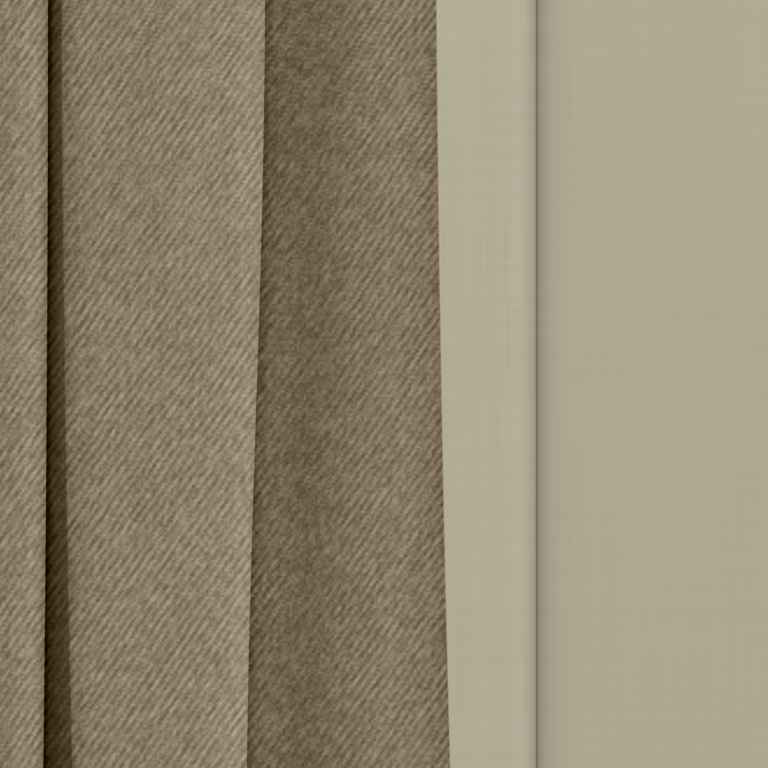
A Shadertoy shader for this texture:

```glsl
float hash(vec2 p) {
    return fract(sin(dot(p, vec2(127.1, 311.7))) * 43758.5453);
}

float noise(vec2 p) {
    vec2 cell = floor(p), f = fract(p);
    f = f * f * (3.0 - 2.0 * f);
    float low = mix(hash(cell), hash(cell + vec2(1, 0)), f.x);
    float high = mix(hash(cell + vec2(0, 1)), hash(cell + vec2(1, 1)), f.x);
    return mix(low, high, f.y);
}

// Signed noise summed over three octaves
float fbm(vec2 p) {
    float sum = 0.0, amp = 0.5;
    for (int i = 0; i < 3; i++) {
        sum += amp * (noise(p) - 0.5);
        p = p * 2.03 + 17.3;
        amp *= 0.5;
    }
    return sum;
}

// Soft mask that is 1 to the right of an edge
float rightOf(float x, float edge, float blur) {
    return smoothstep(edge - blur, edge + blur, x);
}

float bump(float x, float center, float width) {
    float d = (x - center) / width;
    return exp(-d * d);
}

vec3 clothTint(float tone) {
    return max(vec3(tone, tone - 0.057, tone - 0.142), 0.0);
}

// Diagonal ribs broken by yarn slubs and grain
float twill(vec2 p, float ribStrength) {
    vec2 across = vec2(0.82, -0.57);
    vec2 along = vec2(0.57, 0.82);
    vec2 q = vec2(dot(p, across), dot(p, along));
    float wobble = fbm(p * 38.0) * 2.2 + fbm(p * 9.0) * 3.0;
    float rib = sin(q.x * 6.2832 * 108.0 + wobble);
    float patchy = 0.55 + 0.75 * noise(p * vec2(45.0, 60.0));
    float slub = noise(q * vec2(250.0, 95.0)) - 0.5;
    float grain = noise(p * 330.0) - 0.5;
    return rib * patchy * 0.045 * ribStrength + slub * 0.09 + grain * 0.10;
}

// Fine horizontal and vertical threads of the plain cloth
float linen(vec2 p) {
    float warp = noise(p * vec2(230.0, 9.0)) - 0.5;
    float weft = noise(p * vec2(9.0, 230.0)) - 0.5;
    return (warp + weft) * 0.012 + fbm(p * 5.0) * 0.012;
}

vec3 panelColor(vec2 p, float seam) {
    float sheer = 1.0 - rightOf(p.x, seam, 0.002);
    float tone = mix(0.685, 0.70, sheer) + 0.012 * (p.y - 0.5);
    tone += linen(p) * mix(0.7, 1.0, sheer);
    float d = p.x - seam;
    float shade = d < 0.0 ? 0.10 * exp(d / 0.008) : 0.15 * exp(-d / 0.013);
    tone -= shade + 0.09 * bump(d, 0.001, 0.0018);
    tone += 0.015 * bump(d, -0.022, 0.012);
    return vec3(tone, tone - 0.028, tone - 0.113 + 0.25 * shade);
}

void mainImage(out vec4 fragColor, in vec2 fragCoord) {
    vec2 p = fragCoord / iResolution.xy;
    float x = p.x, fall = 1.0 - p.y;
    float blur = max(0.0012, 0.7 / iResolution.x);

    // Fold outlines, drifting as they fall
    float gapLeft = 0.0625 - 0.006 * fall * fall;
    float gapRight = 0.080 + 0.004 * fall + 0.010 * fall * fall;
    float foldEdge = mix(0.345, 0.321, smoothstep(0.0, 1.1, fall));
    float hemEdge = 0.568 + 0.008 * fall + 0.010 * fall * fall;
    float seam = 0.698;

    // Shading across each fold
    float leftTone = 0.575 - 0.05 * bump(x, 0.0, 0.03);
    leftTone -= 0.10 * bump(x, gapLeft, 0.008);

    float gapTone = mix(0.20, 0.30, smoothstep(gapLeft, gapRight, x));
    gapTone -= 0.10 * bump(x, gapLeft, 0.005);

    float across = clamp((x - gapRight) / (foldEdge - gapRight), 0.0, 1.0);
    float middleTone = 0.535 + 0.035 * across;
    middleTone -= 0.11 * exp(-across / 0.06);
    middleTone += 0.025 * bump(across, 0.93, 0.07);
    middleTone -= 0.015 * bump(across, 0.45, 0.22);

    float valley = bump(x, 0.405 - 0.012 * fall, 0.045);
    float rightTone = 0.495 - 0.065 * valley;
    rightTone -= 0.17 * exp(-max(x - foldEdge, 0.0) / 0.013);
    rightTone += 0.025 * bump(x, 0.515, 0.04);
    rightTone -= 0.03 * bump(x, hemEdge, 0.012);

    // Overlap the folds from left to right
    float inGap = rightOf(x, gapLeft, blur);
    float inMiddle = rightOf(x, gapRight, blur * 1.6);
    float inRight = rightOf(x, foldEdge, blur);
    float tone = mix(leftTone, gapTone, inGap);
    tone = mix(tone, middleTone, inMiddle);
    tone = mix(tone, rightTone, inRight);

    // Weave follows the cloth and fades in the valley
    float ribs = mix(1.0, 0.35, valley * inRight);
    float depth = mix(1.0, 0.6, inGap * (1.0 - inMiddle));
    tone += twill(p, ribs) * depth;
    tone += fbm(p * vec2(12.0, 7.0)) * 0.025;

    vec3 color = clothTint(tone);
    color = mix(color, panelColor(p, seam), rightOf(x, hemEdge, blur * 1.3));
    fragColor = vec4(color, 1.0);
}
```
